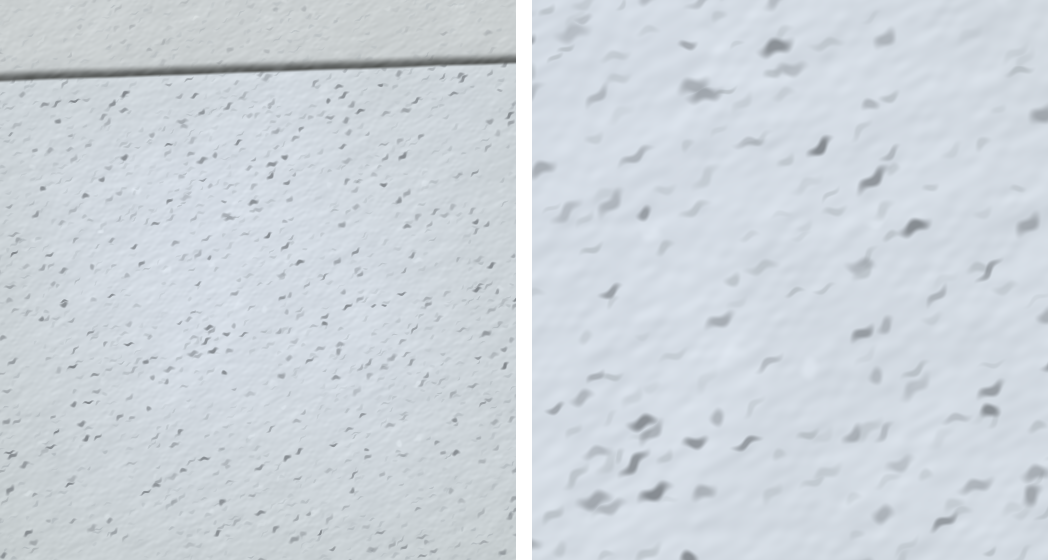
Left, the full canvas; right, a detail of the centre.
A Shadertoy shader for this texture:

```glsl
// Pale speckled stone panel with slanted grey flecks and one dark horizontal seam.

float hash(vec2 p) {
    return fract(sin(dot(p, vec2(127.1, 311.7))) * 43758.545);
}

float noise(vec2 p) {
    vec2 i = floor(p), f = fract(p);
    f = f * f * (3.0 - 2.0 * f);
    return mix(mix(hash(i), hash(i + vec2(1, 0)), f.x),
               mix(hash(i + vec2(0, 1)), hash(i + vec2(1, 1)), f.x), f.y);
}

mat2 rotation(float a) {
    return mat2(cos(a), -sin(a), sin(a), cos(a));
}

// Soft tilted ellipses, at most one per cell; returns their coverage.
float flecks(vec2 p, float cell, float share, vec2 size, float seed) {
    vec2 q = p / cell, home = floor(q);
    float cover = 0.0;
    for (int y = -1; y <= 1; y++)
    for (int x = -1; x <= 1; x++) {
        vec2 id = home + vec2(x, y), key = id + seed;
        float cluster = 0.5 + noise(id * cell * 9.0 + seed);
        if (hash(key) > share * cluster) continue;
        vec2 center = id + vec2(hash(key + 17.3), hash(key + 41.9));
        float tilt = 0.52 + 0.8 * (hash(key + 5.7) - 0.5);
        vec2 r = rotation(tilt) * (q - center) * cell;
        r.y += 0.0012 * sin(r.x * 420.0 + 6.28 * hash(key + 8.1));
        vec2 radius = size * mix(vec2(0.55), vec2(1.3), vec2(hash(key + 23.1), hash(key + 31.7)));
        float strength = mix(0.3, 1.0, pow(hash(key + 63.5), 1.6));
        cover = max(cover, strength * (1.0 - smoothstep(0.35, 1.35, length(r / radius))));
    }
    return cover;
}

// Surface height, stretched along the slant of the flecks.
float relief(vec2 p) {
    vec2 q = rotation(0.5) * p;
    return 0.55 * noise(q * vec2(55, 110)) + 0.45 * noise(q * vec2(110, 230) + 7.0);
}

void mainImage(out vec4 fragColor, in vec2 fragCoord) {
    vec2 p = fragCoord / iResolution.y;
    float seam = p.y - 0.856 - 0.035 * p.x - 0.0012 * noise(vec2(p.x * 14.0, 3.0));

    // Broad light: cool and bright in the middle, greyer toward the rim
    float glow = exp(-3.8 * dot(p - vec2(0.46, 0.55), p - vec2(0.46, 0.55)));
    glow += 0.24 * (noise(p * 6.0) - 0.5);
    vec3 color = mix(vec3(0.775, 0.802, 0.808), vec3(0.832, 0.862, 0.897), clamp(glow, 0.0, 1.0));
    color = mix(color, vec3(0.795, 0.812, 0.812), 0.7 * smoothstep(0.0, 0.01, seam));

    // Embossed grain and mottling
    float slope = relief(p + vec2(-0.0015, 0.0025)) - relief(p - vec2(-0.0015, 0.0025));
    color -= 0.05 * slope;
    color += 0.022 * (noise(rotation(0.5) * p * vec2(22, 45)) - 0.5);

    // Flecks: pale chips, faint small marks, then the darker grains
    float upper = smoothstep(0.0, 0.01, seam);
    float chips = flecks(p, 0.045, 0.16, vec2(0.009, 0.005), 211.0);
    float faint = flecks(p, 0.017, 0.34, vec2(0.0075, 0.0028), 37.0);
    float grains = flecks(p, 0.027, 0.36, vec2(0.0085, 0.0039), 93.0);
    color += 0.055 * chips;
    color = mix(color, vec3(0.66, 0.69, 0.71), 0.6 * faint * (1.0 - 0.3 * upper));
    color = mix(color, vec3(0.45, 0.47, 0.49), 0.85 * grains * (1.0 - 0.65 * upper));

    // Seam: crisp lower edge, shadow fading upward, thin lit lip beneath
    float edge = smoothstep(-0.005, 0.002, seam);
    float shadow = edge * (1.0 - smoothstep(0.001, 0.021, seam));
    float streaks = 0.9 + 0.2 * noise(rotation(0.4) * p * vec2(60, 160));
    color += 0.015 * exp(-pow((seam + 0.009) / 0.005, 2.0));
    color = mix(color, vec3(0.34, 0.35, 0.345), clamp(0.95 * shadow * streaks, 0.0, 1.0));
    color -= 0.035 * upper * exp(-max(seam, 0.0) * 45.0);

    fragColor = vec4(color, 1.0);
}
```
